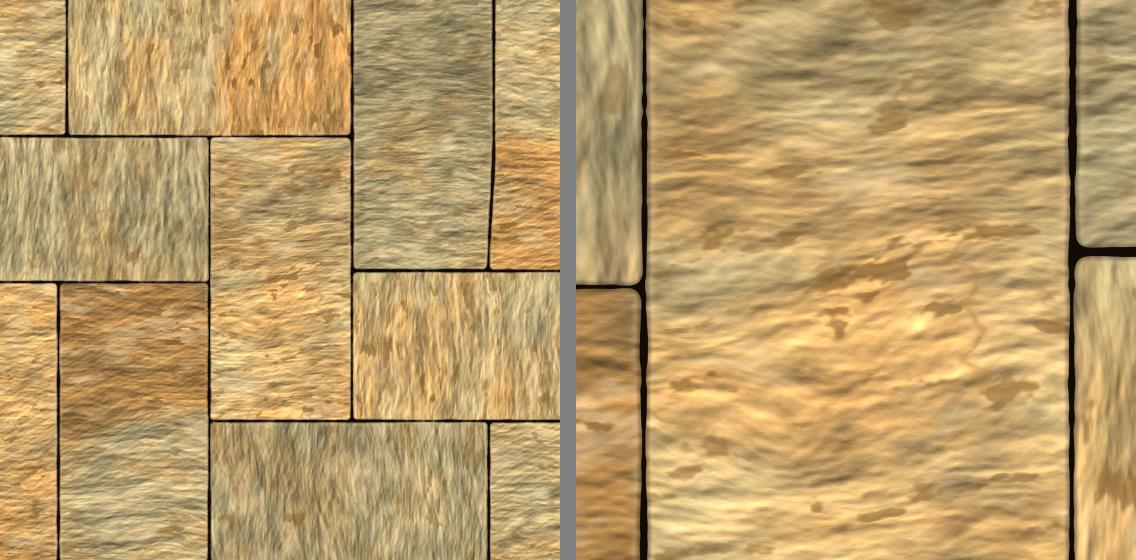
Left: the whole. Right: its middle third, enlarged.
Give the GLSL for this texture, as a WebGL 1 fragment shader.

```glsl
precision highp float;
uniform vec2 u_resolution;

const float CELLS = 3.935;
const vec3 DULL = vec3(0.73, 0.665, 0.485);
const vec3 OCHRE = vec3(0.82, 0.61, 0.35);
const vec3 CREAM = vec3(0.93, 0.81, 0.61);
const vec3 BROWN = vec3(0.50, 0.36, 0.18);
const vec3 GAP = vec3(0.07, 0.045, 0.02);

struct Slab { vec2 origin; vec2 size; float id; };

float hash(vec2 p) {
  return fract(sin(dot(p, vec2(127.1, 311.7))) * 43758.545);
}

float noise(vec2 p) {
  vec2 i = floor(p), f = fract(p);
  f = f * f * (3.0 - 2.0 * f);
  float low = mix(hash(i), hash(i + vec2(1.0, 0.0)), f.x);
  float high = mix(hash(i + vec2(0.0, 1.0)), hash(i + 1.0), f.x);
  return mix(low, high, f.y);
}

float fbm(vec2 p) {
  float sum = 0.0, amp = 0.533;
  for (int i = 0; i < 4; i++) {
    sum += amp * noise(p);
    p = p * 2.03 + vec2(17.3, 9.1);
    amp *= 0.5;
  }
  return sum;
}

float roundedBox(vec2 p, vec2 halfSize, float radius) {
  vec2 q = abs(p) - halfSize + radius;
  return length(max(q, 0.0)) + min(max(q.x, q.y), 0.0) - radius;
}

// Uneven cutting: joints drift a little from the regular grid
vec2 layoutGrid(vec2 p) {
  float lower = smoothstep(0.25, 0.5, p.y);
  float middle = lower * (1.0 - smoothstep(0.5, 0.75, p.y));
  float left = 1.0 - smoothstep(0.12, 0.37, p.x);
  float right = smoothstep(0.63, 0.87, p.x);
  vec2 drift = vec2(lower * (0.016 * left + 0.01 * right),
                    middle * mix(-0.006, 0.014, smoothstep(0.37, 0.63, p.x)));
  return (p + drift - vec2(0.12, 0.2435)) * CELLS + 1.0;
}

// Herringbone of two-cell slabs, with a cut piece at either end
Slab slabAt(vec2 g) {
  vec2 cell = floor(g);
  float k = mod(cell.x + cell.y, 4.0);
  bool wide = k > 0.5 && k < 2.5;
  vec2 origin = cell;
  if (k < 0.5) origin.y -= 1.0;
  if (abs(k - 2.0) < 0.5) origin.x -= 1.0;
  float id = mod(origin.y, 4.0) + (wide ? 0.0 : 4.0);
  if (cell.x > 3.5 && cell.y < 1.5) return Slab(vec2(4.0, 0.0), vec2(1.0, 2.0), 8.0);
  if (cell.x < 0.5 && cell.y > 1.5) return Slab(vec2(0.0, 2.0), vec2(1.0, 2.0), 9.0);
  return Slab(origin, wide ? vec2(2.0, 1.0) : vec2(1.0, 2.0), id);
}

// Warmth at both ends, then brightness at both ends
vec4 stoneFinish(float id) {
  if (id < 0.5) return vec4(0.22, 0.90, 1.03, 1.00);
  if (id < 1.5) return vec4(0.05, 0.10, 1.00, 0.94);
  if (id < 2.5) return vec4(0.45, 0.20, 1.04, 0.99);
  if (id < 3.5) return vec4(0.08, 0.05, 0.89, 0.94);
  if (id < 4.5) return vec4(0.00, 0.15, 0.86, 0.97);
  if (id < 5.5) return vec4(0.40, 0.50, 0.99, 1.14);
  if (id < 6.5) return vec4(0.98, 0.18, 0.87, 1.04);
  if (id < 7.5) return vec4(0.25, 0.30, 1.06, 1.06);
  if (id < 8.5) return vec4(0.35, 0.95, 1.08, 1.00);
  return vec4(0.75, 0.70, 1.14, 1.08);
}

// uv.x runs with the grain, uv.y along the slab
vec3 stone(vec2 uv, float id) {
  vec4 finish = stoneFinish(id);
  vec2 p = uv + id * vec2(7.31, 11.7);
  float broad = fbm(p * vec2(1.3, 2.2));
  float patches = fbm(p * vec2(2.4, 4.0) + 31.0);
  vec2 bent = p + vec2(0.0, 0.16 * (broad - 0.5));
  float streak = fbm(bent * vec2(3.0, 15.0));
  float fine = fbm(bent * vec2(11.0, 38.0) + 5.0);
  float relief = fine - fbm((bent + vec2(0.012, 0.012)) * vec2(11.0, 38.0) + 5.0);

  float along = smoothstep(0.85, 1.2, uv.y + (broad - 0.5) * 0.7);
  float warmth = clamp(mix(finish.x, finish.y, along) + (patches - 0.5) * 1.3, 0.0, 1.0);
  vec3 color = mix(DULL, OCHRE, warmth) * mix(finish.z, finish.w, along);
  color *= 1.0 + 0.55 * (streak - 0.5) + 0.5 * (fine - 0.5) + 0.4 * relief;

  // Pale flakes, rusty veins and dark pits
  float flakes = smoothstep(0.54, 0.70, fbm(bent * vec2(4.0, 10.0) + 63.0));
  float vein = (1.0 - smoothstep(0.0, 0.03, abs(patches - 0.56))) * smoothstep(0.45, 0.6, broad);
  float pits = smoothstep(0.62, 0.74, fbm(bent * vec2(8.0, 17.0) + 87.0));
  color = mix(color, CREAM * (0.8 + 0.4 * fine), 0.5 * flakes);
  color = mix(color, OCHRE * 0.85, 0.45 * vein);
  return mix(color, BROWN, pits * (0.35 + 0.4 * warmth));
}

void main() {
  vec2 p = gl_FragCoord.xy / u_resolution;
  p.y = 1.0 - p.y;
  vec2 g = layoutGrid(p);
  Slab slab = slabAt(g);
  vec2 local = g - slab.origin;
  vec2 uv = slab.size.x > 1.5 ? local.yx : local;

  // Worn outline and joints of unequal width
  float inset = mix(0.004, 0.011, hash(vec2(slab.id, 3.7)));
  float wear = (noise(g * 7.0) - 0.5) * 0.007 + (noise(g * 40.0) - 0.5) * 0.004;
  float edge = roundedBox(local - slab.size * 0.5, slab.size * 0.5 - inset, 0.03) + wear;
  float blur = 0.75 * CELLS / min(u_resolution.x, u_resolution.y);

  vec3 color = stone(uv, slab.id);
  float rim = smoothstep(-0.03, -0.012, edge);
  color = mix(color, CREAM, 0.35 * rim * noise(g * 13.0));
  color *= 1.0 - 0.3 * smoothstep(-0.014, 0.0, edge);
  gl_FragColor = vec4(mix(color, GAP, smoothstep(-blur, blur, edge)), 1.0);
}
```
